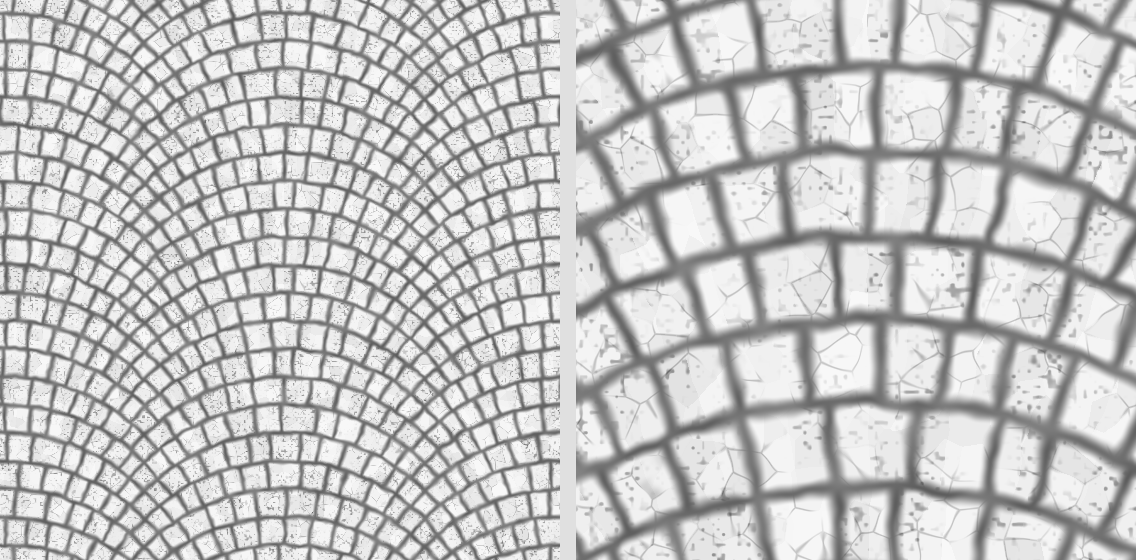
Left: the whole. Right: its middle third, enlarged.
Reproduce this texture map procedurally as a WebGL 2 fragment shader.

```glsl
#version 300 es
precision highp float;
// Grey cobblestone paving laid in two columns of stacked segmental arches.

uniform vec2 u_resolution;
out vec4 fragColor;

// Layout, in canvas units
const float FANS = 2.0;
const float ROWS = 20.0;
const float FAN_W = 1.0 / FANS;
const float ROW_H = 1.0 / ROWS;
const vec2 ORIGIN = vec2(0.008, 0.027);
const float RADIUS = 0.3535;         // arcs meet the seam at 45 degrees
const float END_ANGLE = 0.735;       // where the seam stones begin
const float MIN_STONES = 12.0;
const float TAPER = 0.15;            // stones narrow toward the seam
const float JOINT_JITTER = 0.34;

// Joints and surface
const float JOINT_HALF = 0.0073;
const float WOBBLE = 0.0042;
const vec3 STONE = vec3(0.975);
const vec3 JOINT_DARK = vec3(0.36);
const vec3 JOINT_LIGHT = vec3(0.52);
const float FACET_CELLS = 52.0;
const float CRACK_WIDTH = 0.09;
const float CRACK_DEPTH = 0.2;
const float PIT_CELLS = 330.0;
const float PIT_DEPTH = 0.34;

float hash(vec2 p) {
  return fract(sin(dot(p, vec2(127.1, 311.7))) * 43758.5453);
}

// Value noise that wraps after the given number of cells
float noise(vec2 uv, float cells) {
  vec2 p = uv * cells;
  vec2 i = floor(p);
  vec2 f = fract(p);
  f = f * f * (3.0 - 2.0 * f);
  vec2 a = mod(i, cells);
  vec2 b = mod(i + 1.0, cells);
  return mix(mix(hash(a), hash(vec2(b.x, a.y)), f.x),
             mix(hash(vec2(a.x, b.y)), hash(b), f.x), f.y);
}

// Wrapping Voronoi cells: x = gap to the cell border, y = cell tone
vec2 facets(vec2 uv, float cells) {
  vec2 p = uv * cells;
  vec2 base = floor(p);
  float nearest = 9.0, second = 9.0, tone = 0.0;
  for (int j = -1; j <= 1; j++) {
    for (int i = -1; i <= 1; i++) {
      vec2 cell = base + vec2(i, j);
      vec2 id = mod(cell, cells);
      float d = distance(p, cell + vec2(hash(id + 3.1), hash(id + 17.7)));
      if (d < nearest) {
        second = nearest;
        nearest = d;
        tone = hash(id + 41.3);
      } else {
        second = min(second, d);
      }
    }
  }
  return vec2(second - nearest, tone);
}

// Row coordinate in a fan whose axis lies at x = 0
float rowCoord(vec2 p) {
  return (p.y + RADIUS - sqrt(max(RADIUS * RADIUS - p.x * p.x, 0.0))) / ROW_H;
}

// Distance to the closest arc, corrected for the slope of the arc
float arcScale(float x) {
  float s = x / RADIUS;
  return ROW_H * sqrt(max(1.0 - s * s, 0.25));
}

// Distances to arc, side and cross joints; w = random tone of the stone
vec4 paving(vec2 p) {
  float fan = floor(p.x / FAN_W + 0.5);
  vec2 q = vec2(p.x - fan * FAN_W, p.y);
  vec2 qn = vec2(q.x - (q.x < 0.0 ? -FAN_W : FAN_W), q.y);
  float v = rowCoord(q), vn = rowCoord(qn);
  float row = floor(v);
  float arc = (0.5 - abs(fract(v) - 0.5)) * arcScale(q.x);
  vec2 id = vec2(mod(fan, FANS), mod(row, ROWS));

  // Diamond stones on the seam, bounded by the arcs of both fans
  if (floor(vn) == row) {
    float side = (0.5 - abs(fract(vn) - 0.5)) * arcScale(qn.x);
    return vec4(arc, side, 1.0, hash(vec2(floor(p.x / FAN_W) + 61.0, id.y)));
  }
  float side = (vn - row - 1.0) * arcScale(qn.x);

  // Radial cross joints, counted anew in every row
  float axisY = (row + 0.5) * ROW_H - RADIUS;
  float t = atan(q.x, q.y - axisY) / END_ANGLE;
  float count = MIN_STONES + floor(3.0 * hash(id + 7.3));
  float perT = 0.5 * count / (1.0 + TAPER);
  float u = t * (1.0 + TAPER * t * t) * perT + 0.5 * count;
  float k = floor(u + 0.5);
  vec2 seed = id * vec2(37.0, 5.0) + vec2(k, 0.0);
  float offset = u - k - JOINT_JITTER * (hash(seed) - 0.5);
  float cross = abs(offset) / (perT * (1.0 + 3.0 * TAPER * t * t)) * END_ANGLE * RADIUS;
  if (k < 1.0 || k > count - 1.0) cross = 1.0;
  return vec4(arc, side, cross, hash(seed + (offset < 0.0 ? 0.0 : 1.0) + 2.9));
}

void main() {
  vec2 uv = gl_FragCoord.xy / u_resolution;

  // Uneven hand-cut edges
  vec2 warp = vec2(noise(uv, 40.0), noise(uv + 0.37, 40.0)) - 0.5;
  warp += 0.5 * (vec2(noise(uv, 110.0), noise(uv + 0.61, 110.0)) - 0.5);
  vec4 stone = paving(uv - ORIGIN + WOBBLE * warp);

  // Chipped surface: facets, broken cracks and patches of pits
  vec2 facet = facets(uv + 0.004 * warp, FACET_CELLS);
  float crack = 1.0 - smoothstep(0.0, CRACK_WIDTH, facet.x);
  crack *= smoothstep(0.4, 0.75, noise(uv + 0.19, 70.0));
  float patches = smoothstep(0.25, 0.8, noise(uv + 0.53, 46.0) * 0.6 + stone.w * 0.4);
  float pits = smoothstep(0.6, 0.95, noise(uv, PIT_CELLS)) * patches;
  float shade = 1.0 - 0.035 * stone.w - 0.06 * facet.y * facet.y;
  shade -= CRACK_DEPTH * crack + PIT_DEPTH * pits;

  // Soft joints of varying width and depth
  float width = JOINT_HALF * mix(0.75, 1.25, noise(uv + 0.83, 60.0));
  vec3 edge = smoothstep(vec3(0.0), vec3(width), stone.xyz);
  vec3 joint = mix(JOINT_DARK, JOINT_LIGHT, noise(uv + 0.29, 64.0));
  fragColor = vec4(mix(joint, STONE * shade, edge.x * edge.y * edge.z), 1.0);
}
```
